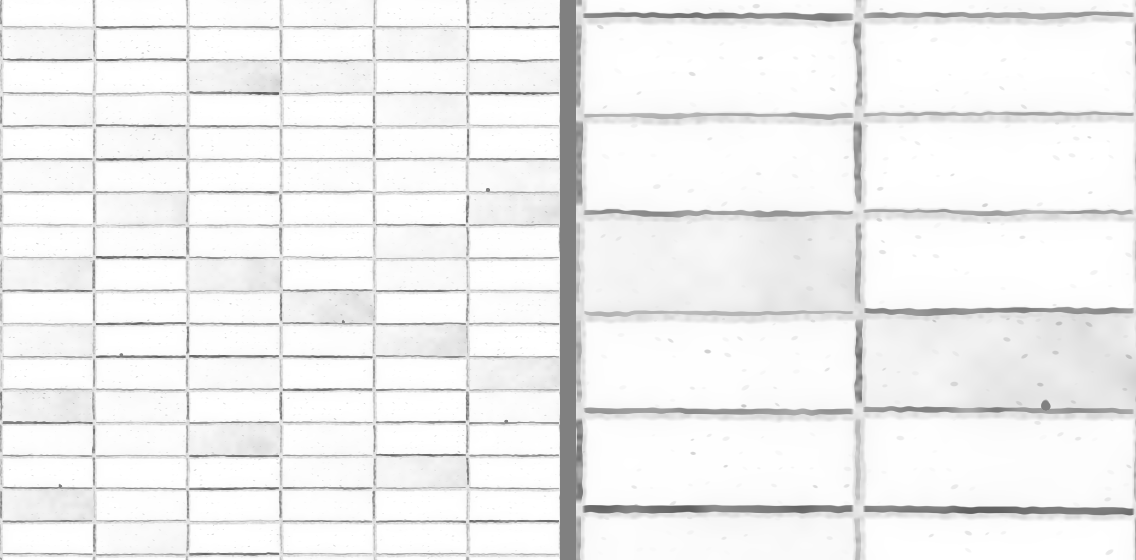
Left: the whole. Right: its middle third, enlarged.
A WebGL 1 fragment shader for this texture:

```glsl
precision highp float;
// Whitewashed wall of stack-bonded bricks: 6 columns by 17 courses of flat white faces.
// Each joint segment gets its own offset, tilt, weight and ragged edge from hashes;
// faint pits, grey washes and rare chips add wear. All noise wraps, so it tiles.
uniform vec2 u_resolution;

#define GRID vec2(6.0, 17.0)
#define ORIGIN vec2(0.0015, 0.0104)
#define BED_HALF 0.0018
#define HEAD_HALF 0.0021
#define JOINT_SHIFT 0.0026
#define WOBBLE 0.0016
#define MORTAR_GREY 0.13
#define PIT_CELLS vec2(96.0, 102.0)
#define PIT_AMOUNT 0.34
#define WASH 0.10

float hash(vec2 p) {
    vec3 q = fract(vec3(p.xyx) * vec3(0.1031, 0.1030, 0.0973));
    q += dot(q, q.yzx + 33.33);
    return fract((q.x + q.y) * q.z);
}

// Value noise with a whole number of cells across the canvas
float noise(vec2 uv, vec2 cells) {
    vec2 p = uv * cells;
    vec2 i = floor(p);
    vec2 f = fract(p);
    f = f * f * (3.0 - 2.0 * f);
    vec2 a = mod(i, cells);
    vec2 b = mod(i + 1.0, cells);
    return mix(mix(hash(a), hash(vec2(b.x, a.y)), f.x),
               mix(hash(vec2(a.x, b.y)), hash(b), f.x), f.y);
}

// Antialiased coverage of a band around distance zero
float band(float d, float halfWidth, float soft) {
    return 1.0 - smoothstep(halfWidth - soft, halfWidth + soft, abs(d));
}

// Small shallow dents, each kept inside its own cell
float pits(vec2 uv, float soft) {
    vec2 p = uv * PIT_CELLS;
    vec2 cell = mod(floor(p), PIT_CELLS);
    float pick = hash(cell + 211.0);
    vec2 centre = 0.3 + 0.4 * vec2(hash(cell + 17.0), hash(cell + 59.0));
    vec2 d = (fract(p) - centre) / PIT_CELLS;
    d.y += d.x * (hash(cell + 83.0) - 0.5);
    float size = mix(0.0006, 0.0017, hash(cell + 131.0));
    float dent = band(length(d * vec2(0.75, 1.25)), size, soft);
    return dent * step(pick, PIT_AMOUNT) * mix(0.02, 0.17, pow(hash(cell + 173.0), 3.0));
}

void main() {
    vec2 uv = gl_FragCoord.xy / u_resolution;
    float soft = max(0.6 / min(u_resolution.x, u_resolution.y), 0.0005);
    vec2 p = (uv - ORIGIN) * GRID;
    vec2 local = fract(p);
    vec2 brick = mod(floor(p), GRID);
    vec2 nearest = floor(p + 0.5);
    vec2 toJoint = (p - nearest) / GRID;

    // Ragged edges shared by both joint directions
    float slow = noise(uv, vec2(31.0, 37.0)) - 0.5;
    float fine = noise(uv, vec2(190.0)) - 0.5;
    float grain = noise(uv, vec2(310.0));
    float ragged = WOBBLE * (slow + 0.7 * fine);

    // Bed joints: thin dark line over a pale mortar strip
    vec2 bed = vec2(brick.x, mod(nearest.y, GRID.y));
    float bedWeight = hash(bed + 301.0);
    float bedTilt = (hash(bed + 337.0) - 0.5) * (local.x - 0.5);
    float bedDist = toJoint.y + ragged + JOINT_SHIFT * (0.6 * (hash(bed + 367.0) - 0.5) + bedTilt);
    float bedEnds = smoothstep(0.0015, 0.0045, abs(toJoint.x) + 0.001 * fine);
    float bedHalf = BED_HALF * (mix(0.6, 1.15, bedWeight) + 0.5 * slow);
    float bedDark = mix(0.27, 0.54, bedWeight) * (0.75 + 0.5 * noise(uv, vec2(60.0, 51.0)));
    float bedLine = band(bedDist, bedHalf, soft) * bedDark * bedEnds;
    float bedMortar = band(bedDist + 0.0018, 0.0034, 0.0017);

    // Head joints: softer, grainier, broken at the crossings
    vec2 head = vec2(mod(nearest.x, GRID.x), brick.y);
    float headWeight = hash(head + 401.0);
    float headTilt = (hash(head + 433.0) - 0.5) * (local.y - 0.5);
    float headDist = toJoint.x + ragged + JOINT_SHIFT * (0.5 * (hash(head + 461.0) - 0.5) + 0.5 * headTilt);
    float headEnds = smoothstep(0.002, 0.007, abs(toJoint.y) + 0.003 * slow);
    float headHalf = HEAD_HALF * (mix(0.75, 1.05, headWeight) + 0.4 * slow);
    float headDark = mix(0.2, 0.46, headWeight) * (0.7 + 0.6 * grain);
    float headLine = band(headDist, headHalf, soft) * headDark * headEnds;
    float headMortar = band(headDist - 0.0008, 0.0037, 0.0015);

    // Rare chip just above a bed joint
    vec2 chipAt = vec2(mix(0.2, 0.8, hash(bed + 503.0)) - local.x, 0.0) / GRID;
    float chipDist = length(vec2(chipAt.x, bedDist - 0.003)) + 0.002 * fine;
    float chip = band(chipDist, 0.0034, soft) * step(0.965, hash(bed + 541.0)) * 0.5;

    // Grey wash on some faces, strongest to the right, and faint grime by the edges
    float cloud = noise(uv, vec2(24.0, 34.0)) * 0.6 + noise(uv, vec2(96.0, 102.0)) * 0.4;
    float wash = WASH * pow(hash(brick + 601.0), 5.0) * mix(0.4, 1.2, local.x) * (0.4 + cloud);
    float edge = min(abs(toJoint.x), abs(toJoint.y));
    float grime = 0.05 * exp(-edge / 0.007) * cloud;
    float wear = pits(uv, soft) * mix(0.4, 1.2, hash(brick + 641.0));

    // Darkest layer wins so that joints do not add up where they cross
    float mortar = MORTAR_GREY * max(bedMortar, headMortar) * (0.55 + 0.7 * grain);
    float face = wash + grime + wear;
    float shade = max(max(face, mortar), max(max(bedLine, headLine), chip));
    gl_FragColor = vec4(vec3(clamp(1.0 - shade, 0.0, 1.0)), 1.0);
}
```
